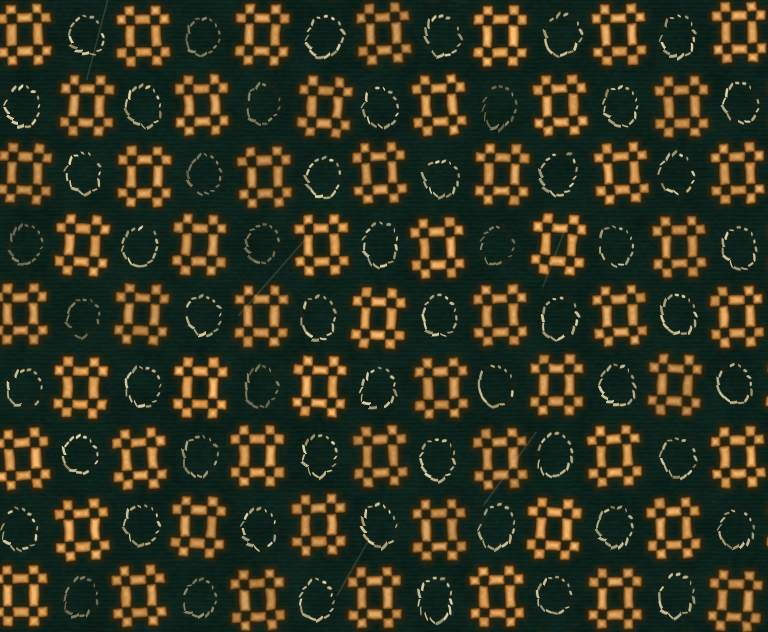
This pattern is drawn by a WebGL 1 fragment shader. Its source:

```glsl
precision highp float;
// Dark green cloth with a checkerboard of beaded lattice motifs and stitched rings.
uniform vec2 u_resolution;

#define REPEATS vec2(12.91, 8.98)
#define CELL_HEIGHT 1.187
#define STITCHES 15.0
#define RING_RADII vec2(0.285, 0.335)
#define JITTER 0.045
#define CLOTH vec3(0.045, 0.125, 0.10)
#define HALO vec3(0.19, 0.14, 0.05)
#define UMBER vec3(0.41, 0.27, 0.10)
#define OCHRE vec3(0.69, 0.46, 0.21)
#define TAN vec3(0.93, 0.71, 0.44)
#define CREAM vec3(0.87, 0.83, 0.66)
const float TAU = 6.2831853;

float hash(vec2 p) {
  vec3 v = fract(p.xyx * vec3(0.1031, 0.1030, 0.0973));
  v += dot(v, v.yzx + 33.33);
  return fract((v.x + v.y) * v.z);
}

float noise(vec2 p) {
  vec2 i = floor(p), f = fract(p);
  f = f * f * (3.0 - 2.0 * f);
  vec2 e = vec2(1.0, 0.0);
  return mix(mix(hash(i), hash(i + e), f.x),
             mix(hash(i + e.yx), hash(i + e.xx), f.x), f.y);
}

// Keeps the nearer of two beads: x is distance, y is the bead's seed.
vec2 addBead(vec2 best, vec2 p, vec2 center, vec2 halfSize, float seed) {
  vec2 d = abs(p - center) - halfSize + 0.035;
  float dist = length(max(d, 0.0)) + min(max(d.x, d.y), 0.0) - 0.035;
  return dist < best.x ? vec2(dist, seed) : best;
}

// Lattice of square beads and short bars around five holes.
vec3 lattice(vec3 col, vec2 q, vec2 id, float aa) {
  q += 0.025 * (vec2(noise(q * 6.0 + id * 17.0), noise(q * 6.0 + id * 23.0 + 9.0)) - 0.5);
  vec2 a = abs(q), side = step(0.0, q);
  float quadrant = side.x + 2.0 * side.y;
  vec2 bead = vec2(9.0, 0.0);
  bead = addBead(bead, a, vec2(0.365, 0.28), vec2(0.087), 1.0 + quadrant);
  bead = addBead(bead, a, vec2(0.22, 0.43), vec2(0.088), 5.0 + quadrant);
  bead = addBead(bead, a, vec2(0.0, 0.28), vec2(0.14, 0.085), 9.0 + side.y);
  bead = addBead(bead, a, vec2(0.22, 0.0), vec2(0.087, 0.19), 11.0 + side.x);
  float d = bead.x;
  float tone = hash(id * 3.7 + bead.y * 5.3);
  float grain = noise(q * 22.0 + id * 31.0);
  float glow = smoothstep(0.015, 0.075, -d) * (0.35 + 0.5 * tone + 0.4 * grain);
  vec3 body = mix(UMBER, OCHRE, smoothstep(-0.005, 0.04, -d));
  body = mix(body, TAN, clamp(glow, 0.0, 1.0));
  body *= 0.88 + 0.2 * hash(id + 40.0);
  col = mix(col, HALO, 0.8 * smoothstep(0.11, 0.0, d));
  return mix(col, body, smoothstep(aa, -aa, d));
}

// Oval of hand stitches: long and joined at lower left, loose dots at upper right.
vec3 stitchedRing(vec3 col, vec2 q, vec2 id, float aa) {
  float seed = hash(id + 71.0);
  vec2 radii = RING_RADII * (0.94 + 0.12 * vec2(seed, hash(id + 13.0)));
  vec2 e = q / radii;
  float angle = atan(e.y, e.x);
  float wobble = 0.05 * sin(angle * 2.0 + seed * TAU) + 0.03 * sin(angle * 3.0 + seed * 40.0);
  float t = angle / TAU * STITCHES + seed;
  vec2 key = vec2(mod(floor(t), STITCHES), 5.0) + id * 19.0;
  float vary = hash(key), wear = hash(key + 7.3);
  float joined = 0.5 + 0.5 * cos(angle - 3.9 - 0.8 * (seed - 0.5));
  vec2 s = 0.31 * vec2((fract(t) - 0.5) * TAU / STITCHES, length(e) - 1.0 - wobble);
  s.y += s.x * (vary - 0.5) * 1.2 + 0.022 * (wear - 0.5);
  float len = mix(0.012, 0.058, joined) * (0.7 + 0.5 * vary);
  float d = length(vec2(max(abs(s.x) - len, 0.0), s.y)) - mix(0.014, 0.027, vary);
  float strength = mix(0.55, 1.0, smoothstep(0.0, 0.35, seed)) * mix(0.6, 1.0, wear);
  strength *= step(0.08, wear);
  vec3 thread = mix(CREAM, OCHRE, 0.35 * smoothstep(0.7, 1.0, hash(key + 2.1)));
  col = mix(col, HALO, 0.25 * smoothstep(0.06, 0.0, d));
  return mix(col, thread, strength * smoothstep(aa, -aa, d));
}

// Uneven dye with fine horizontal ribs.
vec3 cloth(vec2 p) {
  float ribs = sin(p.y * 88.0 + 2.0 * noise(p * 3.0));
  float shade = 0.82 + 0.2 * noise(p * 2.3) + 0.25 * noise(p * vec2(14.0, 30.0));
  return CLOTH * (shade + 0.1 * ribs);
}

// Faint stray fibres lying across the cloth.
float fibres(vec2 p, float aa) {
  float sum = 0.0;
  for (int i = 0; i < 5; i++) {
    vec2 k = vec2(float(i) * 7.0, 3.0);
    vec2 start = vec2(hash(k), hash(k + 11.0)) * REPEATS;
    float angle = 0.6 + 0.8 * hash(k + 23.0);
    vec2 along = vec2(cos(angle), sin(angle)) * (0.7 + hash(k + 31.0));
    float h = clamp(dot(p - start, along) / dot(along, along), 0.0, 1.0);
    sum += smoothstep(aa + 0.012, 0.0, length(p - start - along * h));
  }
  return min(sum, 1.0);
}

void main() {
  vec2 uv = gl_FragCoord.xy / u_resolution;
  vec2 grid = uv * REPEATS + vec2(0.16 - 0.09 * uv.y, 0.015);
  vec2 scale = vec2(1.0, CELL_HEIGHT);
  float aa = REPEATS.x / u_resolution.x * 0.8;
  vec3 col = cloth(grid * scale);
  // Neighbouring cells are drawn too, so shifted motifs are never cut.
  for (int y = -1; y <= 1; y++) {
    for (int x = -1; x <= 1; x++) {
      vec2 cell = floor(grid) + vec2(float(x), float(y));
      vec2 id = cell + 50.0;
      vec2 shift = vec2(hash(id), hash(id + 90.0)) - 0.5;
      vec2 q = (grid - cell - 0.5) * scale - 2.0 * JITTER * shift;
      float turn = 0.14 * (hash(id + 27.0) - 0.5);
      q += turn * vec2(-q.y, q.x);
      bool isLattice = mod(cell.x + cell.y, 2.0) < 0.5;
      if (isLattice) col = lattice(col, q, id, aa);
      else col = stitchedRing(col, q, id, aa);
    }
  }
  col = mix(col, CREAM, 0.16 * fibres(grid, aa));
  gl_FragColor = vec4(col, 1.0);
}
```
